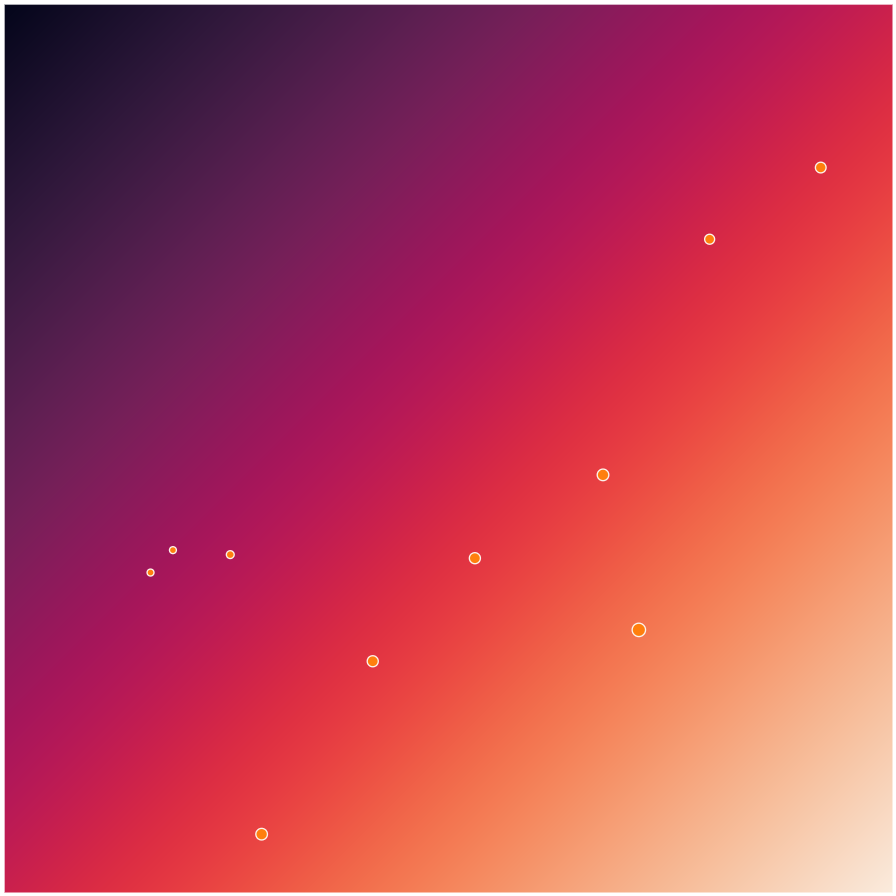
Reproduce this background procedurally as a Shadertoy shader.

```glsl
const vec3 PAPER = vec3(1.0);
const vec3 RIM = vec3(0.99, 0.95, 0.92);
const vec3 ORANGE = vec3(1.0, 0.498, 0.055);
const float RIM_WIDTH = 0.0015;

// Night to cream ramp; the first and last stops only steer the end slopes.
const int SPANS = 7;
const vec3 RAMP[10] = vec3[10](
    vec3(-0.184, -0.058, -0.039),
    vec3(0.012, 0.020, 0.102),
    vec3(0.208, 0.098, 0.243),
    vec3(0.439, 0.122, 0.341),
    vec3(0.678, 0.090, 0.349),
    vec3(0.882, 0.200, 0.259),
    vec3(0.953, 0.463, 0.318),
    vec3(0.965, 0.706, 0.561),
    vec3(0.980, 0.922, 0.867),
    vec3(0.995, 1.138, 1.173));

// Markers: centre and outer radius
const int MARKERS = 10;
const vec3 MARKER[MARKERS] = vec3[MARKERS](
    vec3(0.168, 0.361, 0.0046), vec3(0.193, 0.386, 0.0046),
    vec3(0.257, 0.381, 0.0051), vec3(0.292, 0.069, 0.0072),
    vec3(0.416, 0.262, 0.0069), vec3(0.530, 0.377, 0.0069),
    vec3(0.673, 0.470, 0.0072), vec3(0.713, 0.297, 0.0082),
    vec3(0.792, 0.733, 0.0063), vec3(0.916, 0.813, 0.0067));

vec3 catmullRom(vec3 a, vec3 b, vec3 c, vec3 d, float t) {
    return b + 0.5 * t * (c - a + t * (2.0 * a - 5.0 * b + 4.0 * c - d
        + t * (3.0 * (b - c) + d - a)));
}

vec3 rampColour(float t) {
    float s = clamp(t, 0.0, 1.0) * float(SPANS);
    int i = min(int(s), SPANS - 1);
    return catmullRom(RAMP[i], RAMP[i + 1], RAMP[i + 2], RAMP[i + 3], s - float(i));
}

float boxDistance(vec2 p, vec2 halfSize) {
    vec2 q = abs(p) - halfSize;
    return length(max(q, 0.0)) + min(max(q.x, q.y), 0.0);
}

float coverage(float dist, float pixel) {
    return clamp(0.5 - dist / pixel, 0.0, 1.0);
}

vec3 paintMarker(vec3 base, vec2 p, vec3 marker, float pixel) {
    float dist = length(p - marker.xy) - marker.z;
    vec3 colour = mix(base, RIM, coverage(dist, pixel));
    return mix(colour, ORANGE, coverage(dist + RIM_WIDTH, pixel));
}

void mainImage(out vec4 fragColor, in vec2 fragCoord) {
    float pixel = 1.0 / min(iResolution.x, iResolution.y);
    vec2 p = (fragCoord - 0.5 * iResolution.xy) * pixel + 0.5;

    // Diagonal gradient inside a thin pale margin
    vec2 low = vec2(0.0052, 0.0039);
    vec2 high = vec2(0.9961, 0.9948);
    vec2 local = (p - low) / (high - low);
    vec3 field = rampColour(0.5 * (local.x + 1.0 - local.y));
    float panel = boxDistance(p - 0.5 * (low + high), 0.5 * (high - low));
    vec3 colour = mix(PAPER, field, coverage(panel, pixel));

    // Rimmed dots
    for (int i = 0; i < MARKERS; i++) {
        colour = paintMarker(colour, p, MARKER[i], pixel);
    }
    fragColor = vec4(clamp(colour, 0.0, 1.0), 1.0);
}
```
